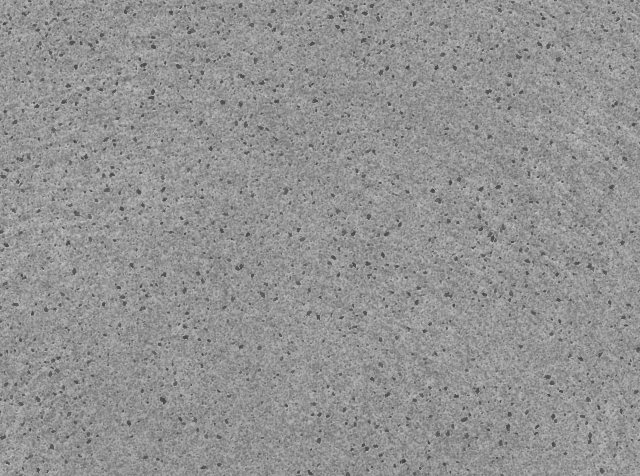
Reproduce this texture procedurally as a WebGL 1 fragment shader.

```glsl
precision highp float;
// Grey honed concrete: fine grain, faint arc-shaped scratches and scattered dark pits.
uniform vec2 u_resolution;

float hash(vec2 p) {
  vec3 q = fract(p.xyx * vec3(0.1031, 0.1030, 0.0973));
  q += dot(q, q.yzx + 33.33);
  return fract((q.x + q.y) * q.z);
}

vec2 hash2(vec2 p) {
  return vec2(hash(p), hash(p + vec2(71.7, 19.3)));
}

float noise(vec2 p) {
  vec2 cell = floor(p);
  vec2 f = fract(p);
  f = f * f * (3.0 - 2.0 * f);
  float low = mix(hash(cell), hash(cell + vec2(1.0, 0.0)), f.x);
  float high = mix(hash(cell + vec2(0.0, 1.0)), hash(cell + vec2(1.0, 1.0)), f.x);
  return mix(low, high, f.y);
}

// Broad, cloudy variation centred on zero
float clouds(vec2 p) {
  float sum = 0.0;
  float weight = 0.5;
  for (int i = 0; i < 4; i++) {
    sum += weight * (noise(p) - 0.5);
    p = mat2(1.6, 1.2, -1.2, 1.6) * p + 13.7;
    weight *= 0.6;
  }
  return sum;
}

// Scattered irregular pits: x is the hollow, y the lit lower rim
vec2 pits(vec2 p, float frequency, float share, float minRadius, float maxRadius) {
  float soft = 0.0005 + 0.4 / u_resolution.y;
  vec2 home = floor(p * frequency);
  vec2 result = vec2(0.0);
  for (int j = -1; j <= 1; j++) {
    for (int i = -1; i <= 1; i++) {
      vec2 cell = home + vec2(float(i), float(j));
      vec2 seed = cell + frequency * 3.0;
      vec2 center = (cell + hash2(seed)) / frequency;
      float density = share * (0.7 + 0.45 * center.y + 2.0 * clouds(center * 7.0));
      float present = step(hash(seed + 41.3), density);

      // Turn and stretch each pit, then roughen its outline
      float angle = 6.2832 * hash(seed + 7.9);
      float c = cos(angle);
      float s = sin(angle);
      vec2 d = p - center;
      vec2 local = mat2(c, -s, s, c) * d * vec2(0.8, 1.2);
      float size = hash(seed + 93.1);
      float radius = mix(minRadius, maxRadius, size * size);
      float edge = length(local) - radius * (0.6 + 0.8 * noise(p * 320.0 + seed));
      float hollow = 1.0 - smoothstep(-soft, soft, edge);
      float depth = mix(0.7, 1.0, hash(seed + 57.7));
      float rim = 1.0 - smoothstep(0.0, 0.003, abs(edge - 0.001));
      rim *= smoothstep(0.0, radius, -d.y + 0.4 * d.x);
      result = max(result, present * vec2(hollow * depth, rim));
    }
  }
  return result;
}

void main() {
  vec2 p = gl_FragCoord.xy / u_resolution.y;

  // Worn, cloudy cement with a slightly brighter top
  float grey = 0.591 + 0.012 * (p.y - 0.5) + 0.055 * clouds(p * 4.0 + 5.0);

  // Sandy grain at two sizes, turned off the pixel axes
  grey += 0.19 * (noise(mat2(0.87, 0.5, -0.5, 0.87) * p * 330.0) - 0.5);
  grey += 0.075 * (noise(mat2(0.8, -0.6, 0.6, 0.8) * p * 170.0 + 31.0) - 0.5);

  // Scratches along wide arcs, fading in and out
  vec2 fromPivot = p - vec2(0.45, -0.35);
  vec2 polar = vec2(atan(fromPivot.x, fromPivot.y) * 34.0, length(fromPivot) * 170.0);
  polar.y += 2.0 * noise(p * 9.0);
  float scratchArea = smoothstep(0.3, 0.75, noise(p * 3.5 + 17.0));
  grey += (0.04 + 0.06 * scratchArea) * (noise(polar + 60.0) - 0.5);

  // Large pits over a sprinkling of pinholes
  vec2 large = pits(p, 50.0, 0.46, 0.0021, 0.0050);
  vec2 small = pits(p + 3.0, 92.0, 0.28, 0.0012, 0.0026);
  grey += 0.045 * large.y + 0.035 * small.y;
  float pitGrey = 0.26 + 0.08 * noise(p * 200.0 + 80.0);
  grey = mix(grey, pitGrey + 0.07, 0.75 * small.x);
  grey = mix(grey, pitGrey, large.x);

  gl_FragColor = vec4(vec3(clamp(grey, 0.0, 1.0)), 1.0);
}
```
